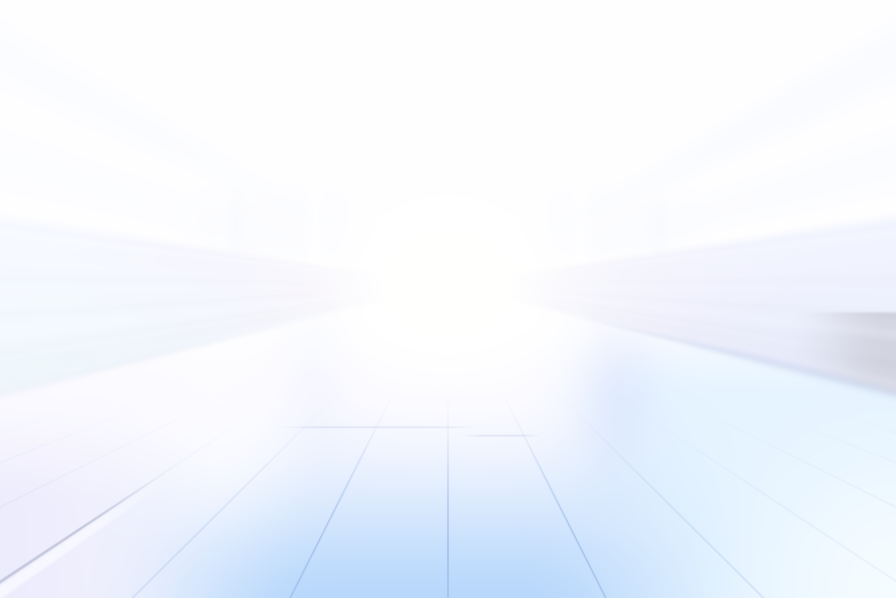
Give the GLSL for this background, as a Shadertoy shader.

```glsl
#define VANISH vec2(0.5, 0.5235)
#define WALL_TOP 0.151
#define WALL_BASE -0.240
#define TILE_SLOPE 0.504
#define LINE_WIDTH 0.0011
#define STREAK_AMOUNT 0.012

const vec3 WHITE = vec3(0.995, 0.995, 1.0);
const vec3 FLOOR_FAR = vec3(0.98, 0.978, 1.0);
const vec3 FLOOR_BLUE = vec3(0.72, 0.845, 0.985);
const vec3 FLOOR_CYAN = vec3(0.90, 0.955, 1.0);
const vec3 LAVENDER = vec3(0.93, 0.925, 0.99);
const vec3 SEAM = vec3(0.58, 0.70, 0.90);

float hash(float n) {
    return fract(sin(n * 127.1) * 4375.85);
}

float noise(float x) {
    float i = floor(x);
    float f = fract(x);
    return mix(hash(i), hash(i + 1.0), f * f * (3.0 - 2.0 * f));
}

// Soft elliptical spot
float spot(vec2 p, vec2 centre, vec2 size) {
    vec2 q = (p - centre) / size;
    return exp(-dot(q, q));
}

// Soft-edged interval
float band(float x, float lo, float hi, float soft) {
    return smoothstep(lo - soft, lo + soft, x) * (1.0 - smoothstep(hi - soft, hi + soft, x));
}

float stroke(float dist, float width, float px) {
    return 1.0 - smoothstep(width * 0.4, width + px, abs(dist));
}

vec3 ceilingColor(vec2 p, float slope) {
    vec3 col = WHITE;
    float side = smoothstep(-0.2, 0.3, p.x);
    float away = smoothstep(0.08, 0.55, abs(p.x));
    // Pale beams running to the vanishing point
    float beams = band(slope, 0.46, 0.57, 0.05) + 0.5 * band(slope, 0.22, 0.34, 0.04);
    col -= vec3(0.018, 0.011, 0.001) * beams * away * mix(0.55, 1.0, side);
    // Blurred uprights
    float posts = noise(abs(p.x) * 45.0) * band(p.y, 0.04, 0.15, 0.04);
    col -= vec3(0.016, 0.012, 0.003) * posts * band(abs(p.x), 0.16, 0.42, 0.06);
    return col;
}

vec3 wallColor(vec2 p, float slope) {
    float across = smoothstep(WALL_TOP, WALL_BASE, slope);
    float outer = smoothstep(0.15, 0.7, abs(p.x));
    vec3 left = mix(vec3(0.965, 0.975, 1.0), vec3(0.942, 0.972, 0.99), across);
    vec3 right = mix(vec3(0.948, 0.958, 0.998), vec3(0.905, 0.92, 0.98), across);
    vec3 nearHaze = vec3(0.962, 0.955, 0.988);
    vec3 col = mix(nearHaze, p.x < 0.0 ? left : right, 0.25 + 0.75 * outer);
    return col + STREAK_AMOUNT * (noise(slope * 60.0 + 9.0) - 0.5);
}

vec3 floorColor(vec2 p) {
    float depth = -p.y;
    vec3 col = mix(WHITE, FLOOR_FAR, smoothstep(0.06, 0.2, depth));
    // Side tints
    col = mix(col, FLOOR_CYAN, smoothstep(0.1, 0.42, p.x) * smoothstep(0.03, 0.2, depth));
    col = mix(col, LAVENDER, smoothstep(0.3, 0.75, -p.x) * smoothstep(0.18, 0.38, depth));
    // Blue foreground
    float blue = pow(smoothstep(0.15, 0.58, depth), 1.2);
    float reach = band(p.x, -0.43, 0.34, 0.22);
    col = mix(col, FLOOR_BLUE, min(blue * reach * 1.08, 1.0));
    // Upright reflections and bright pools
    col -= vec3(0.055, 0.045, 0.004) * spot(p, vec2(0.28, -0.18), vec2(0.07, 0.14));
    col -= vec3(0.025, 0.02, 0.002) * spot(p, vec2(-0.22, -0.16), vec2(0.06, 0.13));
    col = mix(col, WHITE, 0.6 * spot(p, vec2(-0.38, -0.25), vec2(0.12, 0.14)));
    col = mix(col, vec3(0.975, 0.995, 1.0), 0.8 * spot(p, vec2(0.75, -0.5), vec2(0.2, 0.2)));
    return col;
}

// Tile seams and the bright rail at the left
vec3 floorDetail(vec3 col, vec2 p, float px) {
    float depth = max(-p.y, 0.001);
    float ray = p.x / depth;
    float cell = fract(ray / TILE_SLOPE + 0.5) - 0.5;
    float seam = stroke(cell * TILE_SLOPE * depth / sqrt(1.0 + ray * ray), LINE_WIDTH, px);
    float centred = 1.0 - smoothstep(0.3, 1.4, abs(ray));
    col = mix(col, SEAM, seam * smoothstep(0.15, 0.45, depth) * (0.12 + 0.45 * centred));
    float cross = stroke(depth - 0.238, LINE_WIDTH, px) * band(p.x, -0.25, 0.02, 0.04);
    cross += stroke(depth - 0.252, LINE_WIDTH, px) * band(p.x, 0.04, 0.14, 0.02);
    col = mix(col, vec3(0.80, 0.82, 0.92), 0.5 * cross);
    float fade = smoothstep(0.45, 0.62, -p.x);
    col = mix(col, vec3(0.975, 0.975, 1.0), 0.85 * band(ray, -1.49, -1.425, 0.012) * fade);
    return mix(col, vec3(0.70, 0.72, 0.80), 0.75 * band(ray, -1.515, -1.5, 0.009) * fade);
}

void mainImage(out vec4 fragColor, in vec2 fragCoord) {
    float px = 1.0 / iResolution.y;
    vec2 p = (fragCoord - VANISH * iResolution.xy) * px;
    float dist = max(abs(p.x), 0.001);
    float slope = p.y / dist;

    // Ceiling, walls and floor share one perspective
    float soft = 0.01 + 0.006 / (dist + 0.05);
    vec3 col = mix(ceilingColor(p, slope), wallColor(p, slope),
                   1.0 - smoothstep(WALL_TOP - soft, WALL_TOP + soft, slope));
    vec3 ground = floorDetail(floorColor(p), p, px);
    float onFloor = 1.0 - smoothstep(WALL_BASE - soft, WALL_BASE + soft, slope);
    col = mix(col, ground, onFloor);

    // Shade at the wall base, stronger on the right
    float base = exp(-pow((slope - WALL_BASE) / 0.016, 2.0)) * smoothstep(0.12, 0.5, dist);
    col -= vec3(0.07, 0.06, 0.03) * base * (p.x > 0.0 ? 1.0 : 0.35);

    // Blurred grey block at the right
    float block = smoothstep(0.56, 0.74, p.x) * smoothstep(0.042, 0.05, -p.y) * (1.0 - onFloor);
    vec3 grey = vec3(0.82, 0.83, 0.87) + 0.06 * (noise(slope * 45.0) - 0.5);
    col = mix(col, grey, 0.85 * block);

    // Warm fringes and the central glow
    float fringe = spot(p, vec2(-0.21, -0.01), vec2(0.07, 0.025));
    fringe += spot(p, vec2(0.14, 0.0), vec2(0.06, 0.02));
    col -= vec3(0.0, 0.014, 0.014) * fringe;
    float glow = spot(p, vec2(0.0, 0.0), vec2(0.2, 0.17));
    col = mix(col, vec3(1.0, 1.0, 0.998), min(glow * 1.3, 1.0));
    fragColor = vec4(clamp(col, 0.0, 1.0), 1.0);
}
```
